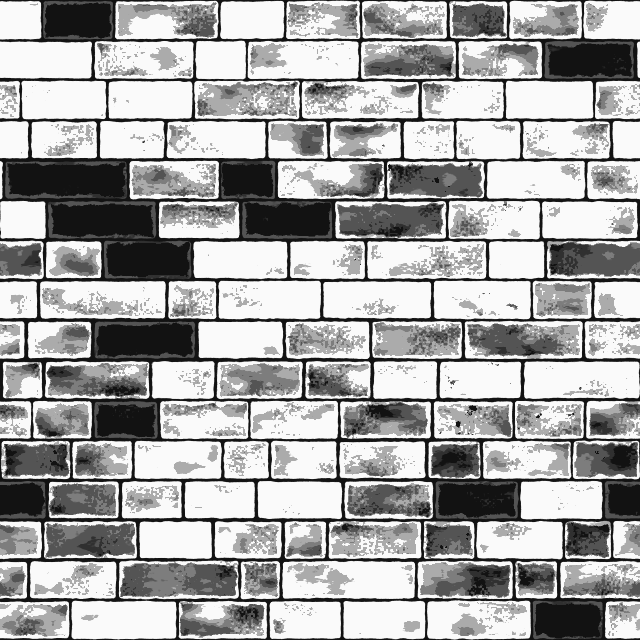
Write a three.js fragment shader that draws this texture.

```glsl
// Monochrome brick wall: 16 courses of uneven bricks with thin rough black joints.
// Each brick gets a hashed tone, blotchy and stippled wear and a pale worn rim;
// the resulting shade is then posterised into six flat greys. Tiles on all sides.

varying vec2 vUv;

const float COURSES = 16.0;
const float JOINT_JITTER = 0.56;
const float CORNER_RADIUS = 0.07;
const float EDGE_SOFTNESS = 0.016;
const float TAU = 6.2831853;

const float INK = 0.07;
const float CHARCOAL = 0.19;
const float DARK_GREY = 0.33;
const float MID_GREY = 0.49;
const float LIGHT_GREY = 0.67;
const float CHALK = 0.98;

float hash(vec2 p) {
  return fract(sin(dot(p, vec2(127.1, 311.7))) * 43758.5453);
}

float noise(vec2 p) {
  vec2 i = floor(p);
  vec2 f = fract(p);
  f = f * f * (3.0 - 2.0 * f);
  float low = mix(hash(i), hash(i + vec2(1.0, 0.0)), f.x);
  float high = mix(hash(i + vec2(0.0, 1.0)), hash(i + vec2(1.0, 1.0)), f.x);
  return mix(low, high, f.y);
}

float fbm(vec2 p) {
  float sum = 0.0;
  float amplitude = 0.5;
  for (int octave = 0; octave < 5; octave++) {
    sum += amplitude * noise(p);
    p = p * 2.07 + vec2(17.3, 9.1);
    amplitude *= 0.5;
  }
  return sum / 0.96875;
}

// Position of a vertical joint, in mean brick widths.
float jointAt(float index, float count, float course) {
  return index + JOINT_JITTER * (hash(vec2(mod(index, count), course + 40.0)) - 0.5);
}

float roundedBox(vec2 p, vec2 halfSize, float radius) {
  vec2 q = abs(p) - halfSize + radius;
  return length(max(q, 0.0)) + min(max(q.x, q.y), 0.0) - radius;
}

float softStep(float edge, float value) {
  return smoothstep(edge - 0.015, edge + 0.015, value);
}

float posterise(float shade) {
  float grey = mix(INK, CHARCOAL, softStep(0.13, shade));
  grey = mix(grey, DARK_GREY, softStep(0.22, shade));
  grey = mix(grey, MID_GREY, softStep(0.41, shade));
  grey = mix(grey, LIGHT_GREY, softStep(0.56, shade));
  return mix(grey, CHALK, softStep(0.77, shade));
}

// Worn surface shade of one brick; p is in course heights, edge is negative inside.
float brickShade(vec2 p, float edge, vec2 id, float mood) {
  float kind = hash(id + 3.7);
  float isBlack = step(kind, 0.10);
  float isDark = step(kind, 0.22) - isBlack;
  float tone = mix(0.44, 1.22, hash(id + 11.3)) - mood;
  tone = mix(mix(tone, 0.27, isDark), 0.05, isBlack);
  float contrast = mix(mix(1.55, 0.75, isDark), 0.28, isBlack);

  // Broad smears and fine stipple.
  vec2 seed = 60.0 * vec2(hash(id + 5.1), hash(id + 8.9));
  vec2 q = p + seed;
  float smear = fbm(q * vec2(1.1, 1.9)) - 0.5;
  float stipple = (noise(q * 21.0) - 0.5) * smoothstep(0.35, 0.7, noise(q * 1.7 + 31.0));
  float shade = tone + contrast * (smear + 0.3 * stipple);

  // Small dark chips on a few bricks.
  float chipped = step(0.78, hash(id + 21.7));
  shade -= 0.8 * chipped * smoothstep(0.76, 0.82, fbm(q * 3.5 + 13.0));

  // Broken pale rim, faint on black bricks.
  float ragged = fbm(q * 4.5 + 23.0) - 0.5;
  float rim = smoothstep(-0.11, -0.05, edge + 0.2 * ragged);
  return shade + rim * mix(0.65, 0.22, isBlack);
}

void main() {
  // Course and brick lookup.
  float course = min(floor(vUv.y * COURSES), COURSES - 1.0);
  float count = 7.0 + floor(2.3 * hash(vec2(course, 2.0)));
  float u = vUv.x * count + 0.5 * mod(course, 2.0) + 0.4 * hash(vec2(course, 7.0));
  float index = floor(u);
  index -= 1.0 - step(jointAt(index, count, course), u);
  index += step(jointAt(index + 1.0, count, course), u);
  float left = jointAt(index, count, course);
  float right = jointAt(index + 1.0, count, course);
  vec2 id = vec2(mod(index, count), course);

  // Brick-local coordinates, one unit per course height.
  float scale = COURSES / count;
  vec2 size = vec2((right - left) * scale, 1.0);
  vec2 p = vec2((u - left) * scale, vUv.y * COURSES - course);

  // Outline with a wavering joint width.
  float gap = 0.027 + 0.02 * hash(id + 15.0);
  float edge = roundedBox(p - 0.5 * size, 0.5 * size - gap, CORNER_RADIUS);
  edge += 0.055 * (fbm(p * 5.0 + id * 3.1) - 0.5);

  float mood = -0.07 * sin(TAU * vUv.y);
  float surface = posterise(brickShade(p, edge, id, -mood));
  float inside = 1.0 - smoothstep(-EDGE_SOFTNESS, EDGE_SOFTNESS, edge);
  float grey = mix(INK, surface, inside);
  gl_FragColor = vec4(vec3(grey), 1.0);
}
```
